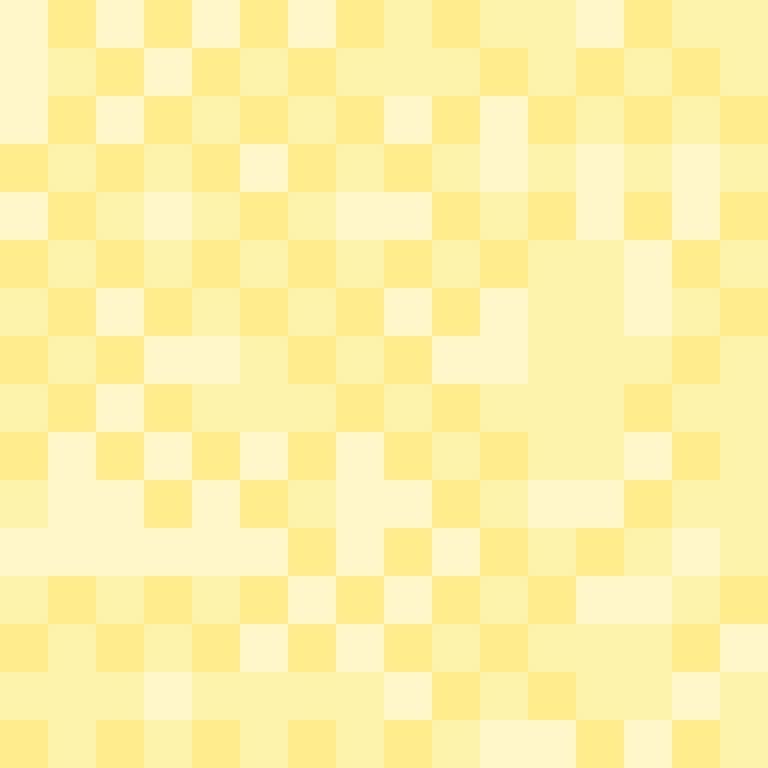
Reproduce this pattern procedurally as a Shadertoy shader.

```glsl
// Integer hash of a cell, giving 0 to 1
float cellHash(ivec2 cell) {
    uvec2 q = uvec2(cell + 64) * uvec2(1597u, 3571u);
    uint n = (q.x ^ (q.y << 7)) * 31337u;
    n = (n ^ (n >> 15)) * 48271u;
    n = (n ^ (n >> 13)) * 69621u;
    n ^= n >> 16;
    return float(n & 65535u) / 65536.0;
}

vec3 cellColor(vec2 cell) {
    vec3 pale = vec3(1.0, 0.965, 0.785);
    vec3 cream = vec3(1.0, 0.95, 0.68);
    vec3 gold = vec3(0.995, 0.925, 0.555);
    float pick = cellHash(ivec2(cell));

    // Gold sits only on the checker cells that include the lower left corner
    if (mod(cell.x + cell.y, 2.0) < 0.5)
        return pick < 0.68 ? gold : pick < 0.88 ? cream : pale;
    return pick < 0.62 ? cream : pale;
}

void mainImage(out vec4 fragColor, in vec2 fragCoord) {
    // Sixteen cells across and down
    vec2 p = fragCoord / iResolution.xy * 16.0;
    vec2 pixel = 16.0 / iResolution.xy;

    // Blend the four cells around the nearest corner over about one pixel
    vec2 corner = floor(p + 0.5);
    vec2 blend = clamp((p - corner) / pixel + 0.5, 0.0, 1.0);
    vec3 lower = mix(cellColor(corner - 1.0), cellColor(corner - vec2(0.0, 1.0)), blend.x);
    vec3 upper = mix(cellColor(corner - vec2(1.0, 0.0)), cellColor(corner), blend.x);
    fragColor = vec4(mix(lower, upper, blend.y), 1.0);
}
```
